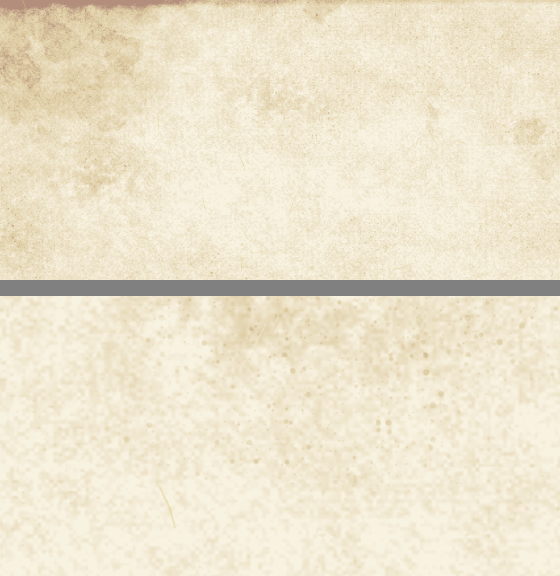
Top: the whole. Bottom: its middle third, enlarged.
Reproduce this texture procedurally as a Shadertoy shader.

```glsl
// Old cream paper with ragged tan stains, a worn brown top edge, sharp grain and scratches.
#define CREAM vec3(0.962, 0.934, 0.858)
#define TAN vec3(0.87, 0.80, 0.64)
#define BROWN vec3(0.72, 0.58, 0.50)
#define OCHRE vec3(0.85, 0.77, 0.46)
#define GRAIN 0.27
#define CLOUDS 0.24
#define STAINS 46
#define STAIN_TONE 0.26
#define SCRATCHES 64
#define SPECK_GRID 48.0
#define EDGE_TONE 0.62

float hash(vec2 p) {
    return fract(sin(dot(p, vec2(127.1, 311.7))) * 43758.5453);
}

vec2 hash2(vec2 p) { return vec2(hash(p), hash(p + 57.3)); }

float noise(vec2 p) {
    vec2 i = floor(p), f = fract(p);
    f = f * f * (3.0 - 2.0 * f);
    return mix(mix(hash(i), hash(i + vec2(1, 0)), f.x),
               mix(hash(i + vec2(0, 1)), hash(i + vec2(1, 1)), f.x), f.y);
}

float fbm(vec2 p) {
    float sum = 0.0, amp = 0.5;
    for (int i = 0; i < 5; i++) {
        sum += amp * noise(p);
        p = mat2(1.6, 1.2, -1.2, 1.6) * p + 7.7;
        amp *= 0.5;
    }
    return sum;
}

// Soft elliptical discolouration
float blot(vec2 p, vec2 centre, vec2 size) {
    vec2 d = (p - centre) / size;
    return exp(-dot(d, d));
}

float stain(vec2 p, vec2 centre, float radius) {
    float d = length(p - centre) - radius;
    return smoothstep(0.005, -0.005, d) * (0.85 + 0.2 * smoothstep(-0.02, 0.0, d));
}

// Drops gathered toward the upper left, with a few strays
float drops(vec2 p) {
    float cover = max(stain(p, vec2(1.88, 0.53), 0.052), 0.6 * stain(p, vec2(1.96, 0.42), 0.06));
    cover = max(cover, stain(p, vec2(1.15, 1.0), 0.07));
    for (int i = 0; i < STAINS; i++) {
        vec2 id = vec2(float(i), 3.0), h = hash2(id);
        vec2 centre = vec2(0.55 * pow(h.x, 1.3), 1.0 - 0.52 * h.y);
        float radius = mix(0.010, 0.085, pow(hash(id + 9.1), 2.5));
        cover = max(cover, stain(p, centre, radius) * (0.55 + 0.45 * hash(id + 4.7)));
    }
    return cover;
}

float specks(vec2 p, float grid, float blur) {
    vec2 cell = floor(p * grid);
    vec2 centre = (cell + 0.2 + 0.6 * hash2(cell)) / grid;
    float radius = mix(0.0008, 0.004, pow(hash(cell + 8.3), 5.0));
    return smoothstep(blur, -blur, length(p - centre) - radius) * step(0.5, hash(cell + 2.9));
}

// x: ochre scratches, y: pale scratches
vec2 scratches(vec2 p, float blur) {
    vec2 marks = vec2(0.0);
    for (int i = 0; i < SCRATCHES; i++) {
        vec2 id = vec2(float(i), 21.0), q = p - hash2(id) * vec2(2.0, 1.0);
        float angle = 3.1416 * hash(id + 5.1), reach = mix(0.01, 0.06, hash(id + 1.3));
        vec2 along = vec2(cos(angle), sin(angle));
        float t = clamp(dot(q, along), -reach, reach);
        float bend = 6.0 * (hash(id + 6.6) - 0.5) * t * t;
        float line = smoothstep(blur + 0.001, 0.0, length(q - along * t - bend * vec2(-along.y, along.x)));
        marks = max(marks, line * (i % 2 == 0 ? vec2(1, 0) : vec2(0, 1)));
    }
    return marks;
}

void mainImage(out vec4 fragColor, in vec2 fragCoord) {
    vec2 p = fragCoord / iResolution.xy * vec2(2.0, 1.0);
    float blur = max(0.6 / iResolution.y, 0.0012), depth = 1.0 - p.y;
    float cloud = fbm(p * vec2(3.0, 6.0) + 2.0), mottle = fbm(p * 16.0), rough = fbm(p * 45.0 + 5.0);
    float leftness = smoothstep(1.5, 0.3, p.x);

    // Broad ageing, palest right of the centre
    float tone = 0.05 + CLOUDS * (cloud - 0.5) + 0.22 * (mottle - 0.5) + 0.22 * (rough - 0.5);
    tone += 0.13 * smoothstep(0.25, 1.1, length((p - vec2(1.15, 0.42)) * vec2(0.8, 1.2)));
    float corner = smoothstep(0.85, 0.1, length((p - vec2(0.0, 0.95)) * vec2(0.9, 1.1)));
    tone += corner * (0.10 + 0.25 * mottle);

    // Dirty patches broken up by the paper's roughness
    float dirt = blot(p, vec2(0.97, 0.65), vec2(0.18, 0.07)) + blot(p, vec2(0.35, 0.36), vec2(0.16, 0.08));
    dirt += blot(p, vec2(0.02, 0.14), vec2(0.12, 0.07)) + 0.8 * blot(p, vec2(1.54, 0.58), vec2(0.025, 0.09));
    tone += 0.30 * dirt * smoothstep(0.3, 0.65, 0.4 * mottle + 0.6 * rough);

    // Stains with ragged outlines
    vec2 warp = vec2(fbm(p * 22.0 + 3.0), fbm(p * 22.0 + 31.0)) - 0.5;
    float seep = smoothstep(0.50, 0.55, fbm(p * 6.0 + 14.0)) * corner;
    tone += STAIN_TONE * max(drops(p + 0.065 * warp), 0.7 * seep) * (0.4 + 1.1 * rough);

    // Worn, broken upper edge
    float width = mix(0.018, 0.042, leftness) * (0.2 + 1.5 * mottle);
    float wear = mix(0.45, 1.0, leftness) * (0.45 + 1.1 * fbm(p * vec2(9.0, 30.0)));
    tone += EDGE_TONE * wear * smoothstep(width, 0.1 * width, depth);
    tone += 0.24 * leftness * exp(-depth * 14.0) * (0.4 + 1.2 * mottle);

    // Fine grain, pits and specks
    float grain = noise(p * 213.0) + 0.5 * noise(p.yx * 131.0 + 9.0) - 0.75;
    float pits = smoothstep(0.72, 0.95, noise(p * 157.0 + 40.0)) * smoothstep(0.4, 0.6, mottle);
    float dots = max(specks(p, SPECK_GRID, blur), 0.7 * specks(p + 5.0, 2.0 * SPECK_GRID, blur));
    tone += GRAIN * grain + 0.15 * pits;
    tone += 0.38 * dots * smoothstep(0.35, 0.65, cloud + 0.3 * dirt);

    vec3 colour = mix(CREAM, TAN, clamp(tone / 0.55, -0.12, 1.0));
    colour = mix(colour, BROWN, clamp((tone - 0.55) / 0.45, 0.0, 1.1));
    vec2 marks = scratches(p + 0.01 * warp, blur) * smoothstep(0.3, 0.6, noise(p * 60.0));
    colour = mix(mix(colour, OCHRE, 0.4 * marks.x), CREAM, 0.45 * marks.y);
    fragColor = vec4(clamp(colour, 0.0, 1.0), 1.0);
}
```
